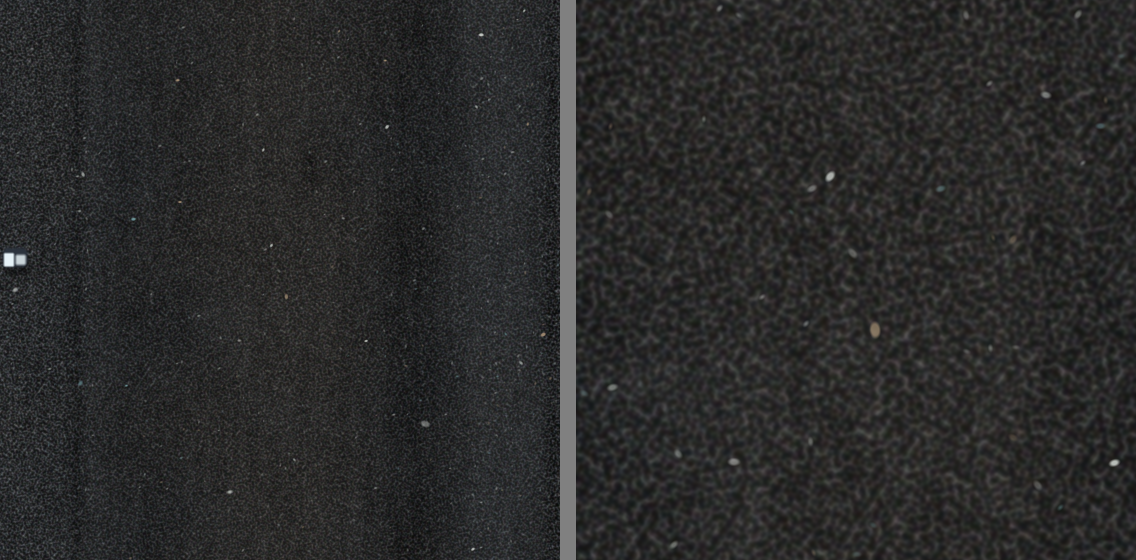
Left, the full canvas; right, a detail of the centre.
This texture is drawn by a Shadertoy shader. Its source:

```glsl
// Dark worn asphalt with lengthwise wheel bands, fine grain, pale chips and a road stud.

const vec3 WARM_TAR = vec3(1.02, 1.00, 0.97);
const vec3 COOL_TAR = vec3(0.96, 1.00, 1.04);
const vec3 PALE_CHIP = vec3(0.78, 0.80, 0.78);
const vec3 SANDY_CHIP = vec3(0.66, 0.57, 0.46);
const vec3 TEAL_CHIP = vec3(0.44, 0.60, 0.62);
const vec3 STUD_BODY = vec3(0.17, 0.20, 0.24);
const vec3 STUD_GLASS = vec3(0.90, 0.95, 0.97);

vec2 hash2(vec2 p) {
    vec3 q = fract(p.xyx * vec3(0.1031, 0.1030, 0.0973));
    q += dot(q, q.yzx + 33.33);
    return fract((q.xx + q.yz) * q.zy);
}

vec2 cornerGradient(vec2 cell) {
    float angle = 6.2832 * hash2(cell).x;
    return vec2(cos(angle), sin(angle));
}

// Gradient noise, about -0.7 to 0.7
float gradientNoise(vec2 p) {
    vec2 i = floor(p), f = p - i;
    vec2 u = f * f * f * (f * (f * 6.0 - 15.0) + 10.0);
    vec2 e = vec2(1.0, 0.0);
    float a = dot(cornerGradient(i), f);
    float b = dot(cornerGradient(i + e.xy), f - e.xy);
    float c = dot(cornerGradient(i + e.yx), f - e.yx);
    float d = dot(cornerGradient(i + e.xx), f - e.xx);
    return mix(mix(a, b, u.x), mix(c, d, u.x), u.y);
}

mat2 rotation(float angle) {
    float c = cos(angle), s = sin(angle);
    return mat2(c, s, -s, c);
}

float bump(float x, float center, float width) {
    float t = (x - center) / width;
    return exp(-t * t);
}

float boxMask(vec2 p, vec2 halfSize, float radius, float soft) {
    vec2 q = abs(p) - halfSize + radius;
    float d = length(max(q, 0.0)) + min(max(q.x, q.y), 0.0) - radius;
    return 1.0 - smoothstep(-soft, soft, d);
}

// Brightness across the lane: worn strips, seams and wheel paths
float laneTone(float x) {
    float tone = 0.157;
    tone += 0.016 * bump(x, 0.03, 0.09) + 0.014 * bump(x, 0.165, 0.012);
    tone += 0.010 * bump(x, 0.50, 0.13) + 0.026 * bump(x, 0.89, 0.07);
    tone -= 0.022 * bump(x, 0.138, 0.010) + 0.010 * bump(x, 0.28, 0.08);
    tone -= 0.030 * bump(x, 0.74, 0.065) + 0.022 * bump(x, 0.985, 0.012);
    return tone;
}

// Rotated octaves, skewed so that light grains stand out
float stoneGrain(vec2 uv) {
    float fine = gradientNoise(rotation(0.6) * uv * 245.0 + 40.0);
    float coarse = gradientNoise(rotation(1.1) * uv * 150.0 + 90.0);
    float clump = gradientNoise(rotation(0.3) * uv * 62.0 + 130.0);
    float g = fine + 0.55 * coarse + 0.25 * clump;
    return g + 0.5 * (g * g - 0.07);
}

// Scattered oval chips, at most one per cell, painted over the base
vec3 addChips(vec3 base, vec2 uv, float cells, float chance, float size, float strength, float soft) {
    vec2 cell = floor(uv * cells);
    vec2 pick = hash2(cell + cells * 3.0);
    vec2 shape = hash2(cell + cells * 5.0 + 17.0);
    vec2 center = (cell + 0.25 + 0.5 * hash2(cell + cells * 7.0)) / cells;
    vec2 p = rotation(3.1416 * shape.x) * (uv - center);
    float radius = size * mix(0.6, 1.25, shape.y * shape.y);
    float d = length(p * vec2(0.8, 1.25)) - radius;
    float mask = (1.0 - smoothstep(-soft, soft, d)) * step(pick.x, chance);
    vec3 tint = pick.y < 0.6 ? PALE_CHIP : (pick.y < 0.8 ? SANDY_CHIP : TEAL_CHIP);
    return mix(base, tint, mask * strength * mix(0.5, 1.0, shape.x));
}

// Small reflector: dull housing with two bright windows
vec3 addStud(vec3 base, vec2 p, float soft) {
    vec3 color = mix(base, base * 0.65, boxMask(p - vec2(0.006, -0.010), vec2(0.022, 0.018), 0.010, 0.006));
    color = mix(color, STUD_BODY, boxMask(p - vec2(0.0, 0.004), vec2(0.022, 0.017), 0.010, 0.004));
    color = mix(color, STUD_GLASS, boxMask(p + vec2(0.011, 0.0), vec2(0.009, 0.012), 0.003, soft * 1.5));
    return mix(color, STUD_GLASS * 0.87, boxMask(p - vec2(0.010, 0.0), vec2(0.009, 0.009), 0.004, soft * 2.0));
}

void mainImage(out vec4 fragColor, in vec2 fragCoord) {
    vec2 uv = fragCoord / iResolution.y;
    float soft = max(1.0 / iResolution.y, 0.0012);

    // Lane bands, long streaks and soft mottling
    float tone = laneTone(uv.x);
    tone += 0.018 * gradientNoise(vec2(uv.x * 48.0, uv.y * 1.3) + 7.0);
    tone += 0.020 * gradientNoise(uv * vec2(13.0, 8.0) + 21.0);
    tone += 0.018 * gradientNoise(uv * vec2(34.0, 24.0) + 35.0);
    vec2 stain = (uv - vec2(0.555, 0.70)) / vec2(0.014, 0.040);
    tone -= 0.035 * exp(-dot(stain, stain));

    // Grain is rougher near both sides
    float edge = smoothstep(0.22, 0.05, uv.x) + smoothstep(0.95, 1.0, uv.x);
    tone += mix(0.132, 0.190, edge) * stoneGrain(uv);

    // Warm middle, cool sides, faint coloured grains
    float warmth = bump(uv.x, 0.50, 0.22) + 0.5 * gradientNoise(uv * 6.0 + 60.0);
    vec3 color = tone * mix(COOL_TAR, WARM_TAR, clamp(warmth, 0.0, 1.0));
    float hue = gradientNoise(uv * 165.0 + 11.0);
    float shade = gradientNoise(uv * 180.0 + 73.0);
    color += 0.032 * vec3(hue, -0.3 * (hue + shade), shade);

    // Faint grit, denser in the right strip, then larger chips
    float gritChance = 0.05 + 0.08 * bump(uv.x, 0.89, 0.06);
    color = addChips(color, uv, 75.0, gritChance, 0.0018, 0.50, soft);
    color = addChips(color, uv, 24.0, 0.045, 0.0030, 0.95, soft);
    color = addChips(color, uv, 11.0, 0.050, 0.0050, 0.80, soft * 1.5);
    color = addStud(color, uv - vec2(0.027, 0.536), soft);

    fragColor = vec4(clamp(color, 0.0, 1.0), 1.0);
}
```
